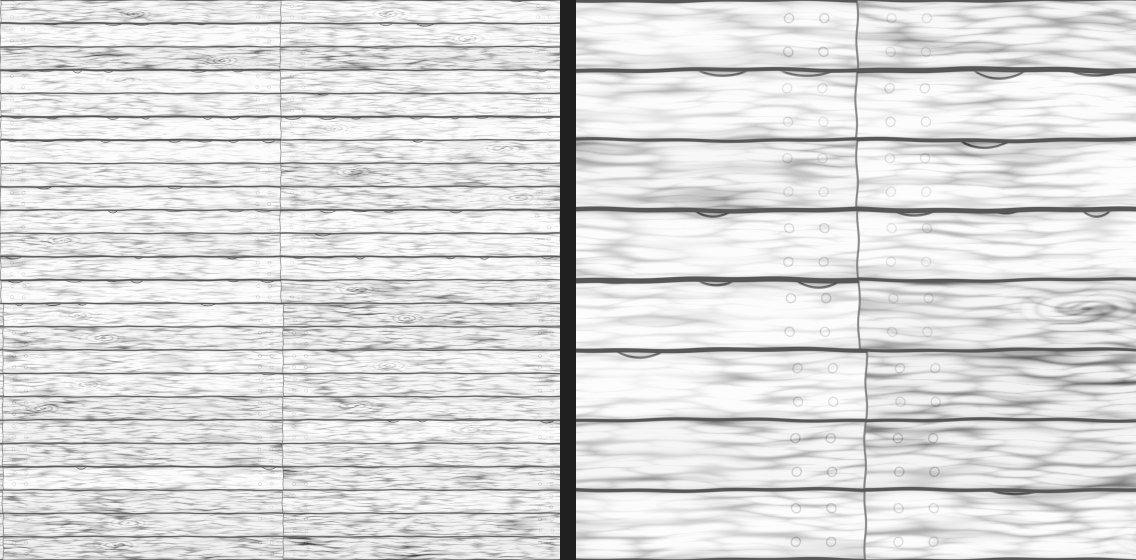
Left: the whole. Right: its middle third, enlarged.
Write a WebGL 1 fragment shader that draws this texture map.

```glsl
precision highp float;
uniform vec2 u_resolution;

#define ROWS 24.0
#define COLUMNS 2.0
#define GAP_HALF 0.0012
#define JOINT_HALF 0.0006
#define LINE_SHADE 0.34
#define FINE_GRAIN 0.24
#define COARSE_GRAIN 0.17
#define KNOT_SHADE 0.20
#define CHIP_DEPTH 0.0055
#define NAIL_RADIUS 0.0027
#define NAIL_SHADE 0.16

float hash(vec2 p) {
  vec3 q = fract(vec3(p.xyx) * 0.1031);
  q += dot(q, q.yzx + 33.33);
  return fract((q.x + q.y) * q.z);
}

// Distance to the nearest scattered cell point
float cellular(vec2 p) {
  vec2 cell = floor(p);
  float nearest = 2.0;
  for (int j = -1; j <= 1; j++) {
    for (int i = -1; i <= 1; i++) {
      vec2 id = cell + vec2(float(i), float(j));
      vec2 point = id + vec2(hash(id), hash(id + 57.3));
      nearest = min(nearest, length(point - p));
    }
  }
  return nearest;
}

float stroke(float dist, float halfWidth, float px) {
  return 1.0 - smoothstep(halfWidth - px, halfWidth + px, dist);
}

// Darkness of wood grain, with a ringed knot on some planks
float woodGrain(vec2 p, vec2 plank) {
  float seed = hash(plank + 11.0);
  float phase = seed * 6.283;
  vec2 center = vec2(0.06 + 0.38 * hash(plank + 21.0), (0.3 + 0.4 * seed) / ROWS);
  vec2 k = (p - center) / vec2(0.030, 0.009);
  float knot = exp(-dot(k, k)) * step(0.5, hash(plank + 31.0));

  vec2 g = p + vec2(seed, hash(plank + 41.0)) * 3.0;
  g.y += 0.0010 * sin(p.x * 47.0 + phase) + 0.0004 * sin(p.x * 131.0 + p.y * 190.0);
  g.y += 0.004 * knot * sin(k.x * 3.0);

  float fine = smoothstep(0.30, 0.95, cellular(g * vec2(32.0, 270.0)));
  float coarse = smoothstep(0.35, 0.95, cellular(g * vec2(11.0, 135.0)));
  float patches = 0.9 + 0.35 * sin(p.x * 21.0 + phase) * sin(p.y * 75.0 + p.x * 9.0 + phase)
                + 0.25 * sin(p.x * 43.0 - p.y * 110.0 + phase * 3.0);
  float rings = pow(0.5 + 0.5 * sin(length(k) * 15.0 + sin(k.x * 4.0 + phase)), 3.0);
  return (fine * FINE_GRAIN + coarse * COARSE_GRAIN) * patches + rings * knot * KNOT_SHADE;
}

// Depth of the broken bites along a plank's upper edge
float chipDepth(float x, vec2 plank, float wear) {
  float s = x * 18.0;
  vec2 id = vec2(floor(s) + plank.x * 19.0, plank.y + 71.0);
  float center = 0.35 + 0.3 * hash(id);
  float width = 0.15 + 0.18 * hash(id + 5.0);
  float t = (fract(s) - center) / width;
  float present = step(hash(id + 13.0), wear * 0.85);
  return CHIP_DEPTH * present * (0.3 + 0.7 * hash(id + 23.0)) * max(0.0, 1.0 - t * t);
}

void main() {
  vec2 uv = gl_FragCoord.xy / u_resolution;
  float px = 0.8 / min(u_resolution.x, u_resolution.y);

  // Plank layout, counted from the top with slightly drifting joints
  float down = (1.0 - uv.y) * ROWS;
  float row = floor(down);
  float shift = 0.001 + 0.0042 * step(12.5, row) + 0.002 * (hash(vec2(row, 3.0)) - 0.5);
  shift += 0.0005 * sin(uv.y * 210.0 + row);
  float across = (uv.x - shift) * COLUMNS;
  float column = mod(floor(across), COLUMNS);
  vec2 plank = vec2(column, row);
  vec2 p = vec2(fract(across) / COLUMNS, (down - row) / ROWS);

  // Nearest horizontal gap and the wear of the plank beneath it
  float lineIndex = floor(down + 0.5);
  vec2 lower = vec2(column, mod(lineIndex, ROWS));
  float wear = smoothstep(0.5, 1.0, hash(lower + 3.0));
  float phase = hash(lower + 9.0) * 6.283;
  float wobble = 0.0005 * sin(p.x * 38.0 + phase) + 0.0003 * sin(p.x * 117.0 + phase * 2.0);
  float offset = (down - lineIndex) / ROWS;
  float edge = abs(offset - wobble);
  float below = offset >= 0.0 ? offset : 1.0;

  // Plank tone and grain
  float tone = hash(plank + 3.0);
  float shade = mix(0.945, 1.015, tone);
  shade -= woodGrain(p, plank) * mix(1.25, 0.6, tone);

  // Nail heads, two by two at both plank ends
  float end = min(p.x, 1.0 / COLUMNS - p.x);
  vec2 nail = vec2(abs(end - 0.0305) - 0.0105, abs(p.y - 0.5 / ROWS) - 0.24 / ROWS);
  float nailRim = abs(length(nail) - NAIL_RADIUS);
  shade -= stroke(nailRim, 0.0004, px) * NAIL_SHADE * (0.5 + 0.5 * hash(plank + 61.0));

  // Chipped edges and soft shadow
  float chip = chipDepth(p.x, lower, wear);
  shade -= 0.10 * smoothstep(-px, px, chip - below);
  shade -= 0.42 * stroke(abs(below - chip), 0.0007, px) * smoothstep(0.0, 0.002, chip);
  shade -= wear * 0.20 * exp(-below / 0.004) * (0.6 + 0.4 * sin(p.x * 29.0 + phase));
  shade -= 0.18 * exp(-edge / 0.0016);

  // Dark gaps and thin end joints
  shade = mix(shade, 0.45, 0.85 * stroke(end, JOINT_HALF, px));
  float gap = stroke(edge, GAP_HALF * (0.8 + 0.6 * wear), px);
  shade = mix(shade, LINE_SHADE, gap);
  gl_FragColor = vec4(vec3(clamp(shade, 0.0, 0.99)), 1.0);
}
```
